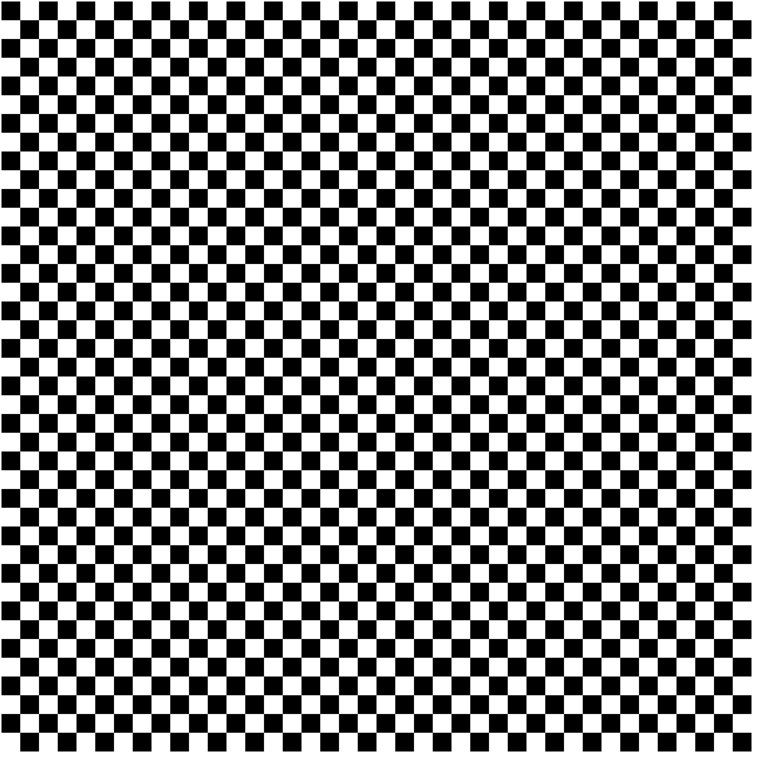
This pattern is drawn by a Shadertoy shader. Its source:

```glsl
// Black and white checkerboard of 40 by 40 squares on a white ground.
// The sheet hangs from the upper left corner and leaves a wider blank strip
// at right and below. The squares are the product of two soft square waves.

const float CELLS = 40.0;                 // squares across and down
const float CELL_SIZE = 12.5 / 512.0;     // side of a square, canvas units
const vec2 SHEET_CORNER = vec2(1.0 / 512.0); // inset from the left and top
const float EDGE_PIXELS = 1.54;           // full width of the edge smoothing
const vec3 INK = vec3(0.0);
const vec3 PAPER = vec3(1.0);

// Coverage from a signed distance that is positive inside
vec2 coverage(vec2 inside, float edgeWidth) {
    return smoothstep(-0.5 * edgeWidth, 0.5 * edgeWidth, inside);
}

// Wave of period 2 on each axis: +1 on even cells, -1 on odd cells
vec2 squareWave(vec2 cell, float edgeWidth) {
    vec2 inside = 0.5 - abs(mod(cell + 0.5, 2.0) - 1.0);
    return 2.0 * coverage(inside, edgeWidth) - 1.0;
}

void mainImage(out vec4 fragColor, in vec2 fragCoord) {
    // Cell coordinates, counted from the upper left corner of the sheet
    vec2 canvas = fragCoord / iResolution.y;
    vec2 fromTopLeft = vec2(canvas.x, 1.0 - canvas.y);
    vec2 cell = (fromTopLeft - SHEET_CORNER) / CELL_SIZE;
    float edgeWidth = EDGE_PIXELS / (iResolution.y * CELL_SIZE);

    // Clamping leaves the outer border to the sheet mask alone
    vec2 wave = squareWave(clamp(cell, 0.5, CELLS - 0.5), edgeWidth);
    float checker = 0.5 + 0.5 * wave.x * wave.y;

    // Sheet bounds
    vec2 sheet = coverage(0.5 * CELLS - abs(cell - 0.5 * CELLS), edgeWidth);

    fragColor = vec4(mix(PAPER, INK, checker * sheet.x * sheet.y), 1.0);
}
```
